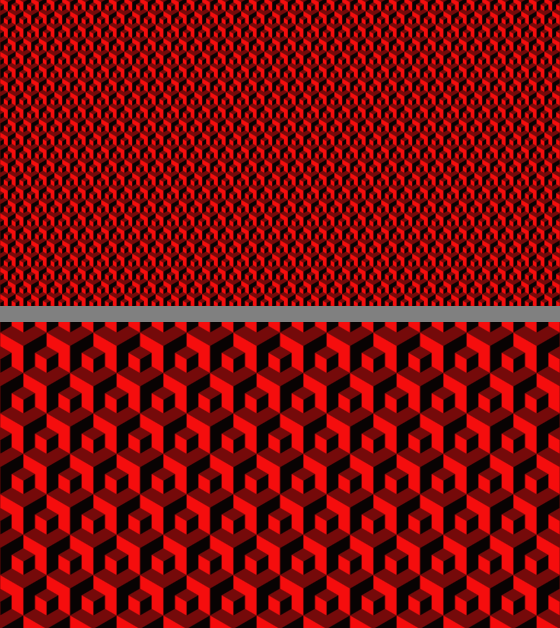
Top: the whole. Bottom: its middle third, enlarged.
A WebGL 2 fragment shader for this pattern:

```glsl
#version 300 es
precision highp float;
// Hexagonal tiling of hollow red corners, each holding a half-size cube.

uniform vec2 u_resolution;
out vec4 fragColor;

const vec3 BRIGHT = vec3(0.96, 0.05, 0.05);
const vec3 MIDTONE = vec3(0.46, 0.04, 0.04);
const vec3 SHADOW = vec3(0.03, 0.01, 0.01);

// Offset from the nearest center of a hexagonal lattice of unit pitch
vec2 hexCell(vec2 p) {
    vec2 pitch = vec2(1.0, sqrt(3.0));
    vec2 a = mod(p, pitch) - 0.5 * pitch;
    vec2 b = mod(p + 0.5 * pitch, pitch) - 0.5 * pitch;
    return dot(a, a) < dot(b, b) ? a : b;
}

// Pointy-topped hexagon radius: 0 at the center, 1 on the cell border
float hexRadius(vec2 p) {
    p = abs(p);
    return 2.0 * max(p.x, 0.5 * p.x + 0.866025 * p.y);
}

// Top, left and right faces of a cube seen along its diagonal
vec3 cubeFace(vec2 p) {
    if (p.y > abs(p.x) * 0.57735) return MIDTONE;
    return p.x < 0.0 ? BRIGHT : SHADOW;
}

vec3 cubePattern(vec2 p) {
    vec2 cell = hexCell(p);
    // The hollow around the cube has its faces mirrored through the center
    return cubeFace(hexRadius(cell) < 0.5 ? cell : -cell);
}

void main() {
    const int SAMPLES = 5;
    vec3 color = vec3(0.0);

    // Average a grid of samples to smooth the edges
    for (int j = 0; j < SAMPLES; j++) {
        for (int i = 0; i < SAMPLES; i++) {
            vec2 jitter = (vec2(i, j) + 0.5) / float(SAMPLES) - 0.5;
            vec2 point = gl_FragCoord.xy + 1.3 * jitter;
            // 36 cells across, rows anchored to the top edge
            vec2 p = (point - vec2(0.0, u_resolution.y)) * 36.0 / u_resolution.x;
            color += cubePattern(p + vec2(0.0, 0.433));
        }
    }
    fragColor = vec4(color / float(SAMPLES * SAMPLES), 1.0);
}
```
